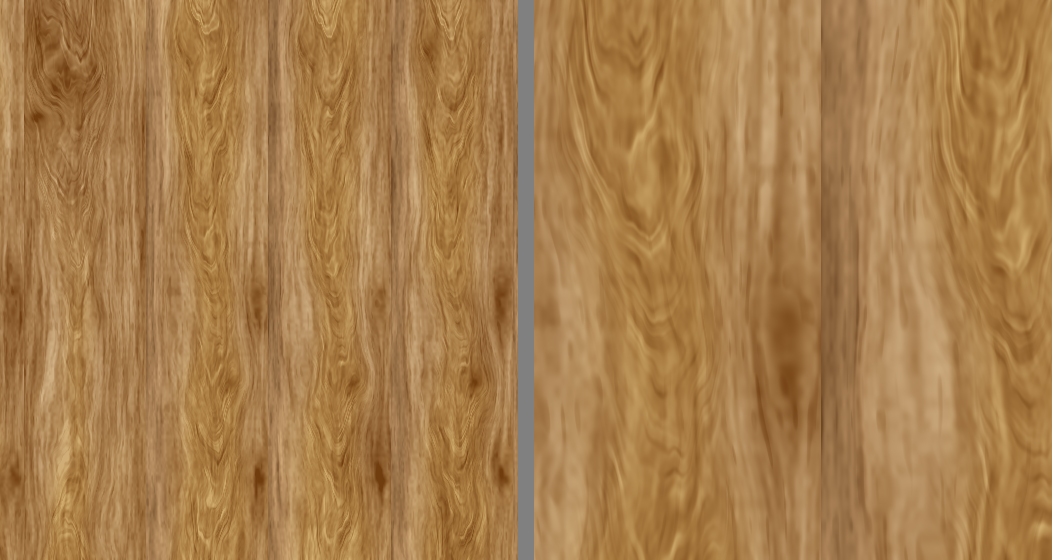
Left, the full canvas; right, a detail of the centre.
Write a WebGL 1 fragment shader that draws this texture.

```glsl
precision highp float;
uniform vec2 u_resolution;

#define PLANK_WIDTH 0.236
#define FIRST_SEAM 0.046
#define RING_SPACING 0.017
#define RING_DEPTH 0.34
#define FIBRE_DEPTH 0.46
#define DARK vec3(0.50, 0.31, 0.13)
#define MID vec3(0.652, 0.484, 0.297)
#define LIGHT vec3(0.80, 0.67, 0.50)
#define HONEY vec3(1.0, 0.975, 0.82)
#define GREY vec3(0.66, 0.51, 0.36)

float hash(vec2 p) {
  return fract(sin(dot(p, vec2(127.1, 311.7))) * 43758.5453);
}

float noise(vec2 p) {
  vec2 i = floor(p), f = fract(p);
  f = f * f * (3.0 - 2.0 * f);
  return mix(mix(hash(i), hash(i + vec2(1.0, 0.0)), f.x),
             mix(hash(i + vec2(0.0, 1.0)), hash(i + vec2(1.0, 1.0)), f.x), f.y);
}

float fbm(vec2 p) {
  float sum = 0.0, amp = 0.53;
  for (int i = 0; i < 4; i++) {
    sum += amp * noise(p);
    p = p * 2.03 + 17.3;
    amp *= 0.5;
  }
  return sum;
}

// Thin winding lines where the noise crosses its middle value
float veins(vec2 p) {
  return 1.0 - smoothstep(0.0, 0.16, abs(noise(p) - 0.5));
}

// Spreads the grain around a knot and adds its shadow
void knot(vec2 q, vec2 centre, vec2 size, float depth, inout float bend, inout float shade) {
  vec2 d = (q - centre) / size;
  float r = dot(d, d);
  bend -= d.x * exp(-r * 0.35) * size.x * 0.65;
  float ragged = 0.4 + 1.2 * noise(q * vec2(22.0, 50.0));
  shade += depth * ragged * (0.55 * exp(-r) + 0.45 * exp(-r * 8.0));
}

void main() {
  vec2 uv = gl_FragCoord.xy / u_resolution;
  float s = (uv.x - FIRST_SEAM) / PLANK_WIDTH;
  float id = floor(s);
  float first = 1.0 - step(0.5, abs(id));
  vec2 q = vec2(fract(s), uv.y);
  vec2 seed = vec2(first * 31.0 + 5.0, id * 0.13 + 3.0);
  float inner = 4.0 * q.x * (1.0 - q.x);

  // Knots: one set for the opening plank, one for the repeated planks
  float bend = 0.0, shade = 0.0;
  if (first > 0.5) {
    knot(q, vec2(0.11, 0.79), vec2(0.13, 0.022), 0.55, bend, shade);
    knot(q, vec2(0.38, 0.855), vec2(0.19, 0.035), 0.40, bend, shade);
    knot(q, vec2(0.16, 0.94), vec2(0.12, 0.05), 0.25, bend, shade);
  } else {
    knot(q, vec2(0.92, 0.46), vec2(0.09, 0.06), 0.58, bend, shade);
    knot(q, vec2(0.92, 0.15), vec2(0.13, 0.05), 0.56, bend, shade);
    knot(q, vec2(0.34, 0.92), vec2(0.08, 0.025), 0.42, bend, shade);
    knot(q, vec2(0.69, 0.315), vec2(0.09, 0.03), 0.42, bend, shade);
  }

  // Slow sideways drift of the grain
  float drift = fbm(q * vec2(2.0, 4.5) + seed) - 0.5;
  vec2 g = vec2(q.x + bend + 0.30 * drift * inner, q.y);

  // Cathedral arches, mirrored about a waist on the first plank
  float waist = q.y - 0.30;
  float height = mix(q.y, sqrt(waist * waist + 0.002), first);
  float dx = g.x - mix(0.52, 0.38, first);
  float halfWidth = mix(0.27 + 0.06 * sin(q.y * 8.0 + 1.0),
                        0.12 + 0.26 * smoothstep(0.06, 0.5, abs(waist)), first);
  float arch = 1.0 - smoothstep(halfWidth - 0.16, halfWidth + 0.08, abs(dx));
  float curve = height - 2.1 * dx * dx / (0.35 + abs(dx) * 2.0)
              + 0.10 * (fbm(q * vec2(5.0, 7.0) + seed) - 0.5)
              + 0.013 * noise(vec2(q.x * 30.0, q.y * 26.0) + seed)
              + 0.005 * noise(vec2(q.x * 60.0, q.y * 50.0) + seed);

  // Uneven growth rings, broken into dashes
  float level = curve / RING_SPACING;
  float rings = noise(vec2(level * 1.7, 4.0)) - 0.5
              + 0.6 * (noise(vec2(level * 3.6, 8.0)) - 0.5);
  float breaks = smoothstep(0.25, 0.75, noise(vec2(q.x * 20.0, q.y * 38.0) + seed + 9.0));
  float ringFade = (0.25 + 0.9 * breaks) * (1.0 - 0.5 * smoothstep(0.08, 0.3, abs(dx)));
  float ring = rings * arch * ringFade;

  // Long fibres, from broad streaks to hairlines and short pores
  vec2 f = vec2(g.x + id * 1.7, q.y);
  float broad = fbm(vec2(g.x * 4.5, q.y * 2.2) + seed + 40.0) - 0.5;
  float streak = noise(vec2(f.x * 17.0, q.y * 4.0) + 7.0) - 0.5;
  float fibre = noise(vec2(f.x * 38.0, q.y * 9.0)) - 0.5;
  float hair = noise(vec2(f.x * 62.0, q.y * 24.0) + 60.0) - 0.5;
  float speck = noise(vec2(f.x * 85.0, q.y * 150.0) + 30.0) - 0.5;
  float lines = veins(vec2(f.x * 24.0, q.y * 6.0) + 80.0)
              * smoothstep(0.35, 0.7, noise(vec2(f.x * 12.0, q.y * 16.0) + 50.0));
  float pores = smoothstep(0.68, 0.9, noise(vec2(f.x * 75.0, q.y * 48.0) + 90.0));

  // Pale sapwood beside the arches, greyed strip at the seam, oval heart
  float pale = (1.0 - arch) * smoothstep(0.02, 0.25, q.x) * (1.0 - 0.5 * smoothstep(0.82, 0.98, q.x));
  float strip = (1.0 - smoothstep(0.09, 0.19, g.x)) * (1.0 - first);
  float oval = first * exp(-pow(length(vec2(dx / 0.14, waist / 0.065)), 4.0));
  float cloud = fbm(uv * vec2(7.0, 5.0) + 23.0) - 0.5;

  float calm = 1.0 - 0.45 * arch;
  float tone = 0.50 + 0.68 * broad + 0.32 * cloud + 0.16 * pale + 0.05 * strip;
  tone += FIBRE_DEPTH * (0.6 * streak + 0.85 * fibre + 0.75 * hair) * calm;
  tone += 0.17 * speck + 0.12 * hair * arch;
  tone -= RING_DEPTH * 1.5 * ring + (0.17 * pores + 0.17 * lines) * calm;
  tone -= 0.13 * oval + shade + 0.10 * first * smoothstep(0.45, 0.9, q.y);
  tone -= 0.08 * (1.0 - smoothstep(0.0, 0.025, q.x));
  tone = clamp(tone, -0.2, 1.05);

  vec3 colour = mix(mix(DARK, MID, min(tone * 2.0, 1.0)), LIGHT, max(tone * 2.0 - 1.0, 0.0));
  float warmth = arch * (0.9 - 0.75 * first * smoothstep(0.3, 0.8, q.y)) + 0.5 * shade;
  warmth += 0.3 * (1.0 - smoothstep(0.0, 0.35, q.y)) + 0.9 * cloud;
  colour *= mix(vec3(1.0), HONEY, clamp(warmth, 0.0, 1.0));
  colour = mix(colour, GREY * (0.74 + 0.54 * tone), 0.5 * strip);
  gl_FragColor = vec4(colour, 1.0);
}
```
